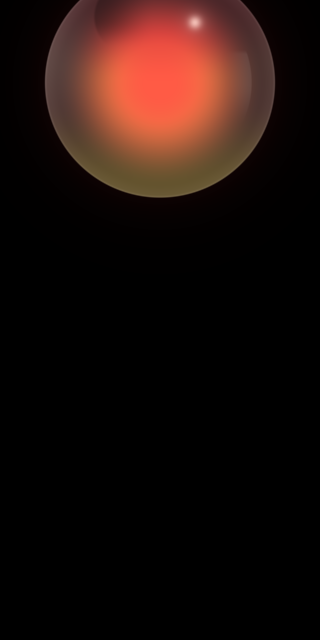
Give the GLSL for this background, as a Shadertoy shader.

```glsl
// A glowing glass orb hanging from the top edge of a black canvas.
// A warm radial core is blended into a tinted shell, then faint glass
// reflections, a thin rim, a small glint and a dim outer halo are added.

// Placement, in canvas widths; height is measured from the top edge
const vec2 ORB_CENTER = vec2(0.5, -0.258);
const float ORB_RADIUS = 0.3595;

// Core and shell tints
const vec3 CORE_RED = vec3(1.00, 0.355, 0.27);
const vec3 CORE_ORANGE = vec3(0.94, 0.45, 0.27);
const vec3 CORE_CRIMSON = vec3(0.91, 0.27, 0.25);
const vec3 SHELL_TOP = vec3(0.29, 0.15, 0.16);
const vec3 SHELL_MIDDLE = vec3(0.30, 0.205, 0.19);
const vec3 SHELL_BOTTOM = vec3(0.39, 0.325, 0.18);

// Lights; positions and sizes are in orb radii
const vec3 SHEEN_COLOR = vec3(0.95, 0.90, 0.88);
const vec3 GLINT_COLOR = vec3(1.0, 0.82, 0.78);
const vec2 GLINT_CENTER = vec2(0.304, 0.522);
const float GLINT_SIZE = 0.055;
const vec2 SHADE_CENTER = vec2(-0.24, 0.57);
const float SHADE_RADIUS = 0.33;
const float CRESCENT_RADIUS = 0.797;
const vec3 HALO_COLOR = vec3(0.055, 0.008, 0.008);
const float HALO_FALLOFF = 5.0;

// Soft coverage of a disc: 1 inside, 0 outside
float disc(vec2 p, float radius, float blur) {
    return 1.0 - smoothstep(-blur, blur, length(p) - radius);
}

vec3 orbBody(vec2 p) {
    float r = length(p);
    vec3 shell = mix(SHELL_MIDDLE, SHELL_TOP, smoothstep(0.1, 0.75, p.y));
    shell = mix(shell, SHELL_BOTTOM, smoothstep(-0.15, -0.9, p.y));
    vec3 core = mix(CORE_RED, CORE_ORANGE, smoothstep(0.1, 0.55, r));
    core = mix(core, CORE_CRIMSON, smoothstep(0.0, 0.5, p.y));
    float glow = 1.0 - smoothstep(0.3, 0.9, r);
    return mix(shell, core, glow);
}

vec3 addReflections(vec3 color, vec2 p, float pixel) {
    float r = length(p);

    // Dark reflected patch at the upper left, fading to the right
    float shade = disc(p - SHADE_CENTER, SHADE_RADIUS, max(pixel, 0.015));
    shade *= smoothstep(-0.05, -0.5, p.x) * smoothstep(0.3, 0.55, p.y);
    color *= 1.0 - 0.22 * shade;

    // Pale sheen along the left side
    float leftSheen = smoothstep(-0.45, -1.0, p.x) * smoothstep(-0.6, 0.3, p.y);
    color = mix(color, SHEEN_COLOR, 0.09 * leftSheen * (1.0 - shade));

    // Crescent on the right, sharp outside and soft inside
    float crescent = disc(p, CRESCENT_RADIUS, max(pixel, 0.008));
    crescent *= smoothstep(0.55, 0.8, p.x);
    crescent *= smoothstep(-0.4, 0.0, p.y) * (1.0 - smoothstep(0.24, 0.29, p.y));
    color = mix(color, SHEEN_COLOR, 0.09 * crescent);

    // Brightening toward the rim
    float rim = 0.04 * smoothstep(0.88, 1.0, r) + 0.09 * smoothstep(0.975, 1.0, r);
    color = mix(color, SHEEN_COLOR, rim);

    // Glint with a wider bloom
    float d = length(p - GLINT_CENTER) / GLINT_SIZE;
    float glint = 0.72 * exp(-d * d) + 0.14 * exp(-d * d * 0.2);
    return mix(color, GLINT_COLOR, glint);
}

void mainImage(out vec4 fragColor, in vec2 fragCoord) {
    vec2 uv = (fragCoord - vec2(0.0, iResolution.y)) / iResolution.x;
    vec2 p = (uv - ORB_CENTER) / ORB_RADIUS;
    float pixel = 1.0 / (iResolution.x * ORB_RADIUS);

    // Halo on black
    float outside = max(length(p) - 1.0, 0.0);
    vec3 color = HALO_COLOR * exp(-HALO_FALLOFF * outside);

    // Glass orb with a smooth edge
    vec3 orb = addReflections(orbBody(p), p, pixel);
    color = mix(color, orb, disc(p, 1.0, pixel));
    fragColor = vec4(color, 1.0);
}
```
